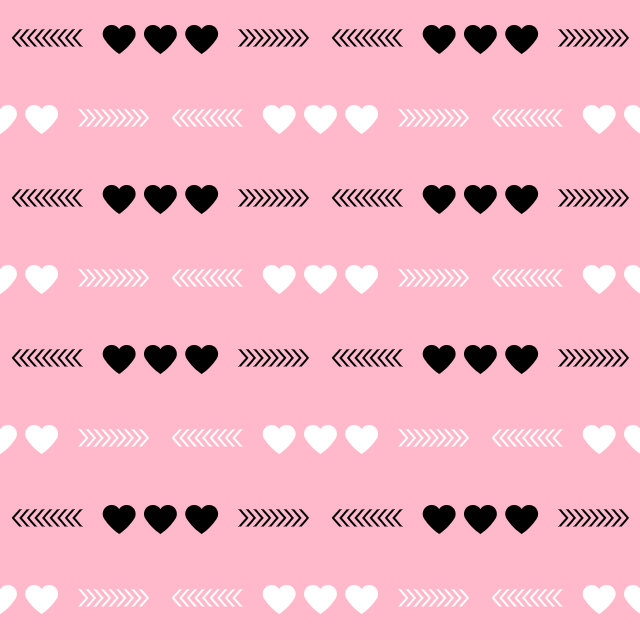
Give the GLSL for this pattern, as a WebGL 2 fragment shader.

```glsl
#version 300 es
precision highp float;
// Rows of three hearts flanked by outward chevrons, black and white in turn on pink.
// Each row is a mirrored distance field, wrapped on a grid of 2 by 4 tiles;
// the white rows are shifted by half a tile.

uniform vec2 u_resolution;
out vec4 fragColor;

const float CANVAS = 768.0;              // design units across the canvas
const vec2 REPEATS = vec2(2.0, 4.0);

const vec3 PINK = vec3(1.0, 0.725, 0.797);
const vec3 BLACK = vec3(0.0);
const vec3 WHITE = vec3(1.0);

// Offset from the nearest copy of a centre in a repeating grid.
vec2 wrapAround(vec2 p, vec2 centre, vec2 tile) {
    vec2 q = p - centre;
    return q - tile * floor(q / tile + 0.5);
}

// Heart: a round lobe running tangentially into a wide arc that ends at the tip.
float heart(vec2 p, float lobeX, float lobeRadius, float tipDepth, float joinAngle) {
    p.x = abs(p.x);
    vec2 lobe = vec2(lobeX, 0.0);
    vec2 join = vec2(cos(joinAngle), -sin(joinAngle));
    vec2 fromTip = lobe + vec2(0.0, tipDepth);
    float shift = (dot(fromTip, fromTip) - lobeRadius * lobeRadius)
                / (2.0 * (lobeRadius + dot(fromTip, join)));
    vec2 q = p - lobe;
    bool onLobe = join.x * q.y - join.y * q.x > 0.0;
    return onLobe ? length(q) - lobeRadius
                  : length(q + shift * join) - lobeRadius - shift;
}

// Run of equal hearts, centred on the origin.
float heartRun(vec2 p, float spacing, float sideCount) {
    p.x -= spacing * clamp(floor(p.x / spacing + 0.5), -sideCount, sideCount);
    return heart(p, 9.0, 10.7, 24.1, 0.576);
}

// Run of right-pointing chevrons with flat ends, starting at x = 0.
float chevronRun(vec2 p, float count, float spacing, vec2 arm, float thickness) {
    float slope = arm.x / arm.y;
    float x = p.x + abs(p.y) * slope - arm.x - 0.5 * thickness;
    x -= spacing * clamp(floor(x / spacing + 0.5), 0.0, count - 1.0);
    float stroke = (abs(x) - 0.5 * thickness) / sqrt(1.0 + slope * slope);
    return max(stroke, abs(p.y) - arm.y);
}

// Hearts in the middle, chevrons pointing away on both sides.
float motif(vec2 p) {
    float hearts = heartRun(p - vec2(0.0, 4.8), 49.5, 1.0);
    vec2 side = vec2(abs(p.x) - 93.5, p.y);
    float chevrons = chevronRun(side, 9.0, 9.1, vec2(9.0, 10.3), 3.2);
    return min(hearts, chevrons);
}

// Antialiased coverage of a distance field.
float coverage(float dist, float pixel) {
    return clamp(0.5 - dist / pixel, 0.0, 1.0);
}

void main() {
    vec2 p = gl_FragCoord.xy / u_resolution * CANVAS;
    float pixel = CANVAS / min(u_resolution.x, u_resolution.y);
    vec2 tile = CANVAS / REPEATS;

    // Black row, then the white row half a tile away in both directions.
    vec2 blackCentre = vec2(192.5, 146.5);
    vec2 whiteCentre = blackCentre - 0.5 * tile;
    float blackRow = motif(wrapAround(p, blackCentre, tile));
    float whiteRow = motif(wrapAround(p, whiteCentre, tile));

    vec3 color = mix(PINK, BLACK, coverage(blackRow, pixel));
    color = mix(color, WHITE, coverage(whiteRow, pixel));
    fragColor = vec4(color, 1.0);
}
```
